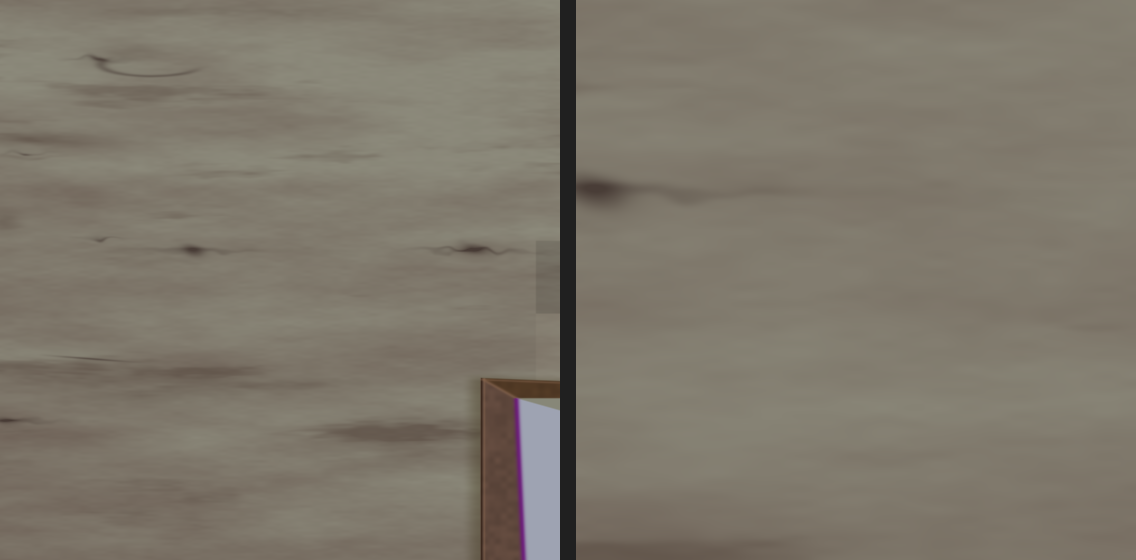
Left: the whole. Right: its middle third, enlarged.
A Shadertoy shader for this texture:

```glsl
const vec3 GREY_WOOD = vec3(0.53, 0.515, 0.46);
const vec3 BROWN_WOOD = vec3(0.465, 0.425, 0.38);
const vec3 DARK_WOOD = vec3(0.38, 0.33, 0.29);
const vec3 KNOT_COLOR = vec3(0.25, 0.20, 0.18);
const vec3 SIDE_BAR = vec3(0.37, 0.28, 0.235);
const vec3 TOP_BAR = vec3(0.31, 0.22, 0.14);
const vec3 BAR_EDGE = vec3(0.20, 0.13, 0.09);
const vec3 COPPER = vec3(0.52, 0.39, 0.30);
const vec3 PURPLE = vec3(0.42, 0.10, 0.48);
const vec3 PAPER = vec3(0.62, 0.64, 0.70);
const vec3 MAT = vec3(0.53, 0.53, 0.47);

const vec2 GRAIN_SCALE = vec2(2.5, 14.0);
const float GRAIN_CONTRAST = 2.1;
const float SOFT = 0.002;
const float SEAM_X = 0.957;
const vec2 FRAME_CORNER = vec2(0.858, 0.325);
const vec2 INNER_CORNER = vec2(0.922, 0.289);

// Knots: centre and size
const int KNOT_COUNT = 6;
const vec3 KNOTS[KNOT_COUNT] = vec3[](
    vec3(0.345, 0.552, 0.8), vec3(0.845, 0.552, 1.0), vec3(0.012, 0.25, 0.85),
    vec3(0.18, 0.575, 0.45), vec3(0.045, 0.727, 0.4), vec3(0.175, 0.895, 0.6));

// Stains: centre and radii
const int STAIN_COUNT = 10;
const vec4 STAINS[STAIN_COUNT] = vec4[](
    vec4(0.27, 0.543, 0.12, 0.016), vec4(0.50, 0.547, 0.18, 0.006),
    vec4(0.81, 0.553, 0.09, 0.008), vec4(0.28, 0.31, 0.25, 0.035),
    vec4(0.52, 0.315, 0.10, 0.008), vec4(0.72, 0.20, 0.13, 0.05),
    vec4(0.23, 0.90, 0.06, 0.018), vec4(0.45, 0.975, 0.25, 0.012),
    vec4(0.08, 0.75, 0.12, 0.014), vec4(0.01, 0.605, 0.03, 0.02));

float hash(vec2 p) {
    return fract(sin(dot(p, vec2(127.1, 311.7))) * 43758.5453);
}

float noise(vec2 p) {
    vec2 i = floor(p), f = fract(p);
    f = f * f * (3.0 - 2.0 * f);
    return mix(mix(hash(i), hash(i + vec2(1, 0)), f.x),
               mix(hash(i + vec2(0, 1)), hash(i + vec2(1, 1)), f.x), f.y);
}

// Horizontal fibres, centred on zero
float grain(vec2 p) {
    float sum = 0.0, amp = 0.43;
    vec2 scale = GRAIN_SCALE;
    for (int i = 0; i < 5; i++) {
        sum += amp * (noise(p * scale + float(i) * 17.3) - 0.5);
        scale *= vec2(2.0, 1.9);
        amp *= 0.62;
    }
    return sum;
}

float bell(vec2 d) { return exp(-dot(d, d)); }
float above(float edge, float x) { return smoothstep(edge - SOFT, edge + SOFT, x); }
float line(float d, float width) { return exp(-d * d / (width * width)); }

vec3 wood(vec2 uv) {
    // Fibres bend around the knots
    vec2 p = uv;
    p.y += 0.012 * (noise(uv * vec2(4.0, 9.0)) - 0.5);
    float knot = 0.0;
    for (int i = 0; i < KNOT_COUNT; i++) {
        vec2 d = uv - KNOTS[i].xy;
        float size = KNOTS[i].z;
        p.y -= 0.6 * d.y * bell(d / (size * vec2(0.06, 0.03)));
        d.y += 0.15 * d.x + 0.012 * (noise(uv * vec2(45.0, 70.0)) - 0.5);
        knot += 0.75 * size * bell(d / (size * vec2(0.022, 0.009)));
        d.y -= 0.13 * d.x;
        knot += 0.4 * size * bell(d / vec2(0.09 * size, 0.0035));
    }

    // Base tone and dark streaks
    float fibre = grain(p);
    float streak = grain(p * vec2(1.0, 1.3) + 7.7);
    float tone = mix(0.32, 0.98, uv.y) + 0.2 * (uv.x - 0.5) + GRAIN_CONTRAST * fibre;
    float dark = 0.5 * smoothstep(0.08, 0.30, streak);
    for (int i = 0; i < STAIN_COUNT; i++) {
        vec2 d = (p - STAINS[i].xy) / STAINS[i].zw;
        dark += bell(d) * clamp(0.5 + 1.8 * streak, 0.1, 0.9);
    }
    vec3 col = mix(BROWN_WOOD, GREY_WOOD, clamp(tone, -0.3, 1.2));
    col = mix(col, DARK_WOOD, min(dark, 0.85));

    // Thin crack and curled line beside the upper knot
    float crack = line(uv.y - 0.359 + 0.076 * (uv.x - 0.165), 0.002);
    knot += 0.55 * crack * line(uv.x - 0.165, 0.055);
    vec2 curl = (uv - vec2(0.27, 0.885)) / vec2(0.09, 0.021);
    float lowerLeft = smoothstep(0.5, -0.6, curl.y + 0.5 * curl.x);
    knot += 0.4 * line(length(curl) - 1.0, 0.12) * lowerLeft;
    col = mix(col, KNOT_COLOR, clamp(knot, 0.0, 0.85));

    // Short planks beyond the end seam
    float beyond = above(SEAM_X, uv.x) * above(0.32, uv.y) * (1.0 - above(0.57, uv.y));
    col *= 1.0 + beyond * mix(0.04, -0.10, above(0.44, uv.y));
    return col + 0.012 * (noise(uv * vec2(60.0, 210.0)) - 0.5);
}

vec3 addFrame(vec3 col, vec2 uv) {
    vec2 fromCorner = uv - FRAME_CORNER;
    float topEdge = FRAME_CORNER.y - 0.04 * fromCorner.x;

    // Soft shadow on the wood
    float shade = smoothstep(-0.035, 0.0, fromCorner.x) * smoothstep(0.012, -0.01, uv.y - topEdge);
    col *= 1.0 - shade * vec3(0.18, 0.20, 0.27);

    // Two bars joined by a mitre
    float mitre = fromCorner.x * 0.49 + fromCorner.y * 0.87;
    vec3 bar = mix(SIDE_BAR, TOP_BAR, above(0.0, mitre));
    bar *= 0.93 + 0.14 * noise(uv * 90.0);
    bar = mix(bar, COPPER, 0.6 * line(mitre, 0.003));
    bar = mix(bar, COPPER, 0.45 * line(fromCorner.x - 0.007, 0.002));
    bar = mix(bar, BAR_EDGE, 0.8 * line(fromCorner.x - 0.002, 0.002));
    bar = mix(bar, COPPER, 0.4 * line(uv.y - topEdge + 0.003, 0.002));

    // Purple rim, mat and paper
    float innerX = INNER_CORNER.x + 0.045 * (INNER_CORNER.y - uv.y);
    float below = 1.0 - above(INNER_CORNER.y, uv.y);
    float paperTop = INNER_CORNER.y - 0.28 * (uv.x - INNER_CORNER.x);
    vec3 sheet = mix(PAPER, MAT, above(paperTop, uv.y));
    bar = mix(bar, sheet, above(innerX, uv.x) * below);
    bar = mix(bar, PURPLE, 0.9 * line(uv.x - innerX, 0.005) * below);
    return mix(col, bar, above(0.0, fromCorner.x) * (1.0 - above(topEdge, uv.y)));
}

void mainImage(out vec4 fragColor, in vec2 fragCoord) {
    vec2 uv = fragCoord / iResolution.xy;
    fragColor = vec4(addFrame(wood(uv), uv), 1.0);
}
```
